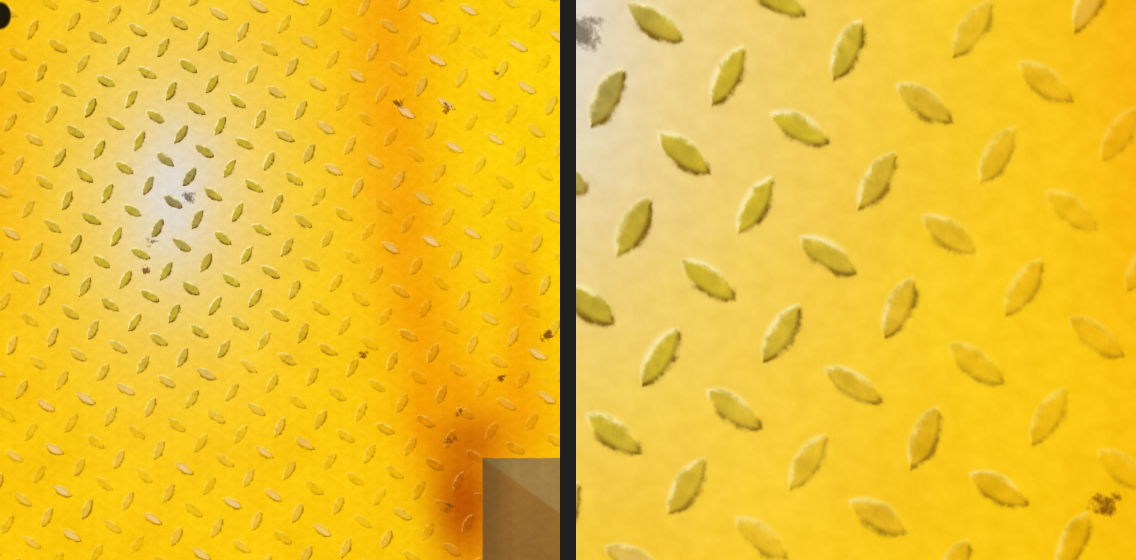
Left, the full canvas; right, a detail of the centre.
Reproduce this texture procedurally as a WebGL 1 fragment shader.

```glsl
precision highp float;
// Worn yellow tread plate with tilted lens-shaped bumps, a lamp glare, orange stains and a corner block.

uniform vec2 u_resolution;

#define STEP_ACROSS vec2(0.0720, 0.0141)
#define STEP_DOWN vec2(0.0154, -0.0768)
#define LATTICE_ORIGIN vec2(0.293, 0.716)
#define BUMP_SIZE vec2(0.0190, 0.0070)
#define GLARE_CENTER vec2(0.310, 0.655)
#define GLARE_RADIUS vec2(0.215, 0.310)
#define BLOCK_CORNER vec2(0.862, 0.182)
#define SCUFF_AMOUNT 0.11
#define YELLOW vec3(0.985, 0.780, 0.030)
#define CREAM vec3(0.925, 0.825, 0.590)
#define ORANGE vec3(0.965, 0.635, 0.015)
#define RUST vec3(0.740, 0.340, 0.010)

float hash(vec2 p) {
  return fract(sin(dot(p, vec2(127.1, 311.7))) * 4375.85);
}

// Soft elliptical spot, 1 at its center
float spot(vec2 p, vec2 center, vec2 radius) {
  vec2 d = (p - center) / radius;
  return exp(-dot(d, d));
}

// Layered sines for uneven paint, about -1 to 1
float blotch(vec2 p) {
  float sum = 0.0;
  float amp = 0.5;
  for (int i = 0; i < 4; i++) {
    sum += amp * sin(p.x + 1.7 * sin(p.y)) * cos(p.y + 1.3 * sin(p.x * 0.8));
    p = mat2(1.5, 1.2, -1.2, 1.5) * p + 2.3;
    amp *= 0.6;
  }
  return sum;
}

// Cellular noise: distance to the nearest point, and that cell's random value
vec2 cellular(vec2 p) {
  vec2 nearest = vec2(9.0, 0.0);
  for (int j = -1; j <= 1; j++) {
    for (int i = -1; i <= 1; i++) {
      vec2 cell = floor(p) + vec2(float(i), float(j));
      float d = length(cell + 0.2 + 0.6 * vec2(hash(cell), hash(cell + 7.3)) - p);
      if (d < nearest.x) nearest = vec2(d, hash(cell + 19.1));
    }
  }
  return nearest;
}

// Signed distance to a blunt lens lying along x
float lens(vec2 p) {
  float along = p.x / BUMP_SIZE.x;
  along *= along;
  return abs(p.y) - BUMP_SIZE.y * (1.0 - along * (0.6 + 0.4 * along));
}

vec3 paint(vec2 p, float uneven) {
  vec3 col = YELLOW + vec3(0.012, 0.030, 0.012) * uneven;
  col.g += 0.035 * smoothstep(0.72, 0.95, p.x) * smoothstep(0.3, 0.7, p.y);
  float drop = 1.0 - p.y;
  float streak = 0.80 * spot(p, vec2(0.69 + 0.18 * drop * drop, p.y), vec2(0.075));
  streak += 0.70 * spot(p, vec2(0.93, 0.42), vec2(0.035, 0.16));
  streak += 0.90 * spot(p, vec2(0.87, 0.24), vec2(0.12, 0.09));
  streak += 0.35 * spot(p, vec2(0.0, 0.75), vec2(0.06, 0.30));
  col = mix(col, ORANGE, clamp(streak * (1.0 + 0.3 * uneven), 0.0, 1.0));
  float rust = spot(p, vec2(0.83, 0.10), vec2(0.055, 0.100));
  rust += 0.4 * spot(p, vec2(0.85, 0.22), vec2(0.07, 0.04));
  return mix(col, RUST, clamp(rust, 0.0, 1.0));
}

// Raised bumps on two interleaved lattices, turned opposite ways
vec3 addBumps(vec3 col, vec2 p, float glare, float core, float grain, float aa) {
  vec2 a = STEP_ACROSS;
  vec2 b = STEP_DOWN;
  vec2 r = p - LATTICE_ORIGIN;
  vec2 grid = vec2(r.x * b.y - r.y * b.x, a.x * r.y - a.y * r.x) / (a.x * b.y - a.y * b.x);
  float lamp = smoothstep(0.05, 0.60, glare);
  float broken = smoothstep(-0.5, 0.4, grain);
  for (int k = 0; k < 2; k++) {
    float turned = float(k);
    vec2 q = grid - 0.5 * turned;
    vec2 id = floor(q + 0.5);
    float rnd = hash(id + 31.0 * turned);
    vec2 local = a * (q.x - id.x) + b * (q.y - id.y);
    local += 0.003 * (vec2(rnd, hash(id + 5.7)) - 0.5);
    float angle = mix(-0.58, 1.08, turned) + 0.2 * (rnd - 0.5);
    float c = cos(angle);
    float s = sin(angle);
    mat2 rot = mat2(c, -s, s, c);
    vec2 light = vec2(-0.0015, 0.0025);
    float d = lens(rot * local) + 0.0014 * grain;
    float relief = lens(rot * (local + light)) - lens(rot * (local - light));
    float fill = 1.0 - smoothstep(-aa, 1.5 * aa, d);
    float rim = exp(-d * d / 0.000004);
    float clarity = mix(0.30 + 0.35 * rnd, 1.0, lamp) * (1.0 - 0.3 * smoothstep(0.6, 0.85, p.x));
    vec3 top = mix(col * vec3(0.88, 0.82, 0.65), vec3(0.80, 0.69, 0.17), lamp);
    top = mix(top, vec3(0.56, 0.52, 0.42), core * 0.8) * (1.0 + 0.10 * grain);
    col = mix(col, top, fill * clarity);
    // Lit upper edges, broken dark lower edges
    float lit = smoothstep(0.0, 0.003, relief);
    float shaded = smoothstep(0.0, 0.003, -relief);
    col = mix(col, vec3(0.98, 0.93, 0.70), rim * clarity * lit * (0.45 + 0.4 * broken));
    col = mix(col, vec3(0.46, 0.33, 0.06), rim * clarity * shaded * (0.85 - 0.5 * broken));
    // Worn faces catch pale light away from the lamp
    float worn = (1.0 - lamp) * (1.0 - 0.6 * turned) * smoothstep(0.15, 0.75, rnd);
    worn *= smoothstep(0.20, 0.48, abs(p.x + p.y - 1.0) + 0.15 * rnd);
    float face = 1.0 - smoothstep(-0.005, 0.0, d + 0.0015 * grain);
    col = mix(col, vec3(0.95, 0.80, 0.58), worn * 0.85 * face);
  }
  return col;
}

void main() {
  vec2 p = gl_FragCoord.xy / u_resolution;
  float aa = max(0.0010, 1.0 / min(u_resolution.x, u_resolution.y));
  float uneven = blotch(p * 17.0);
  float grain = blotch(p * 150.0 + 4.0);
  vec2 warped = p + vec2(0.014, 0.010) * vec2(uneven, blotch(p * 40.0));
  float glare = spot(warped, GLARE_CENTER, GLARE_RADIUS);
  float core = spot(warped, GLARE_CENTER, vec2(0.070, 0.125));

  vec3 col = mix(paint(p, uneven), CREAM, glare);
  col = mix(col, vec3(0.88, 0.86, 0.84), core * 0.9) + vec3(0.020, 0.024, 0.030) * grain;
  col = addBumps(col, p, glare, core, grain, aa);

  // Small ragged scuffs, on the stained side and under the lamp
  vec2 cell = cellular(p * 13.0);
  float chance = SCUFF_AMOUNT * smoothstep(0.35, 0.7, p.x) + 0.6 * core;
  float scuff = step(cell.y, chance) * (1.0 - smoothstep(0.0, 0.13, cell.x + 0.13 * grain));
  col = mix(col, mix(vec3(0.46, 0.25, 0.05), vec3(0.45, 0.42, 0.38), core), 0.8 * scuff);

  // Corner block with a paler bevel, and a dark knob opposite
  vec2 inset = vec2(p.x - BLOCK_CORNER.x, BLOCK_CORNER.y - p.y);
  float block = smoothstep(-aa, aa, min(inset.x, inset.y) + 0.001 * grain);
  float bevel = smoothstep(-0.004, 0.004, inset.x * 0.72 - inset.y);
  vec3 blockColor = mix(vec3(0.57, 0.40, 0.18), vec3(0.59, 0.47, 0.26), bevel);
  blockColor *= 0.86 + 0.18 * smoothstep(0.0, 0.07, inset.x) + 0.07 * uneven + 0.04 * grain;
  col = mix(col, blockColor, block);
  float knob = length((p - vec2(0.0, 0.972)) * vec2(1.0, 0.8)) - 0.019;
  col = mix(col, vec3(0.12, 0.10, 0.04), 1.0 - smoothstep(-0.003, 0.003, knob));

  gl_FragColor = vec4(clamp(col, 0.0, 1.0), 1.0);
}
```
